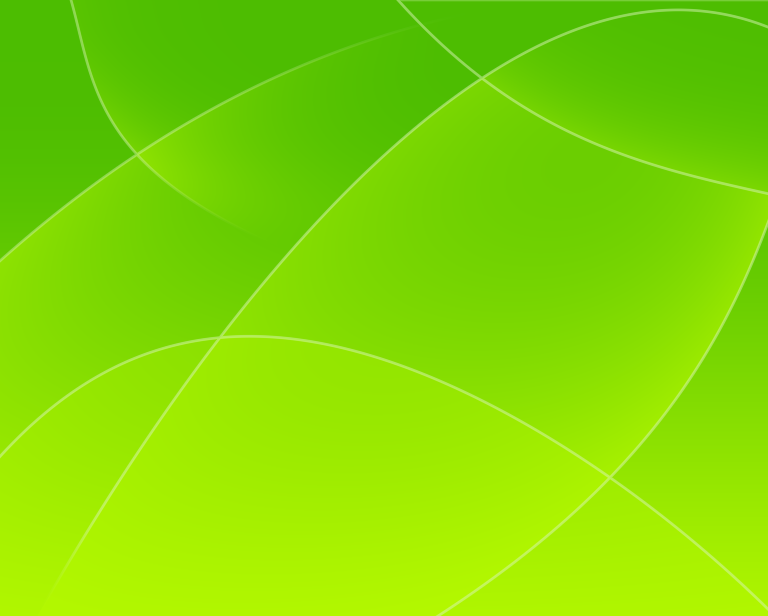
A WebGL 1 fragment shader for this background:

```glsl
precision highp float;
// Glossy lime-green background of overlapping leaf shapes with thin pale rims.

uniform vec2 u_resolution;

#define CANVAS vec2(7.68, 6.14)
#define DARK_GREEN vec3(0.30, 0.74, 0.005)
#define BRIGHT_LIME vec3(0.72, 0.98, 0.0)
#define RIM_COLOR vec3(0.85, 0.96, 0.72)
#define RIM_OPACITY 0.5
#define RIM_HALF_WIDTH 0.012

// Quartic through four knots; bend weights the fourth-order term.
float quartic(float x, vec4 knots, vec4 values, float bend) {
  vec3 first = (values.yzw - values.xyz) / (knots.yzw - knots.xyz);
  vec2 second = (first.yz - first.xy) / (knots.zw - knots.xy);
  float third = (second.y - second.x) / (knots.w - knots.x);
  vec4 k = x - knots;
  return values.x + k.x * (first.x + k.y * (second.x + k.z * (third + k.w * bend)));
}

// Approximate signed distance from p to the curve, positive where p.y is larger.
float curveDistance(vec2 p, vec4 knots, vec4 values, float bend) {
  float h = 0.01;
  float y = quartic(p.x, knots, values, bend);
  float slope = (quartic(p.x + h, knots, values, bend) - y) / h;
  return (p.y - y) * inversesqrt(1.0 + slope * slope);
}

float fadeOut(float start, float end, float x) {
  return 1.0 - smoothstep(start, end, x);
}

float inside(float d, float pixel) {
  return smoothstep(-0.5 * pixel, 0.5 * pixel, d);
}

// Light that is strongest at a rim and decays into the shape.
float glow(float d, float strength, float reach) {
  return strength * exp(-max(d, 0.0) / reach);
}

float screen(float tone, float light) {
  return tone + (1.0 - tone) * light;
}

float rim(float d, float pixel) {
  return fadeOut(RIM_HALF_WIDTH - 0.5 * pixel, RIM_HALF_WIDTH + 0.8 * pixel, abs(d));
}

void main() {
  vec2 uv = gl_FragCoord.xy / u_resolution;
  vec2 p = vec2(uv.x, 1.0 - uv.y) * CANVAS;  // y runs downward
  float pixel = CANVAS.y / u_resolution.y;

  // Rims: the steep ones are solved for x along y.
  float sweep = curveDistance(p, vec4(0.0, 1.37, 2.5, 4.65),
                              vec4(2.60, 1.54, 0.89, 0.14), 0.0);
  float leafTop = curveDistance(p, vec4(0.42, 2.18, 4.82, 7.68),
                                vec4(6.06, 3.39, 0.78, 0.27), 0.0008);
  float leafSide = -curveDistance(p.yx, vec4(2.22, 3.62, 4.76, 6.14),
                                  vec4(7.68, 7.0, 6.10, 4.38), 0.0);
  float corner = -curveDistance(p, vec4(3.98, 4.82, 6.2, 7.68),
                                vec4(0.0, 0.78, 1.53, 1.93), 0.0);
  float hill = curveDistance(p, vec4(0.0, 2.0, 4.0, 6.1),
                             vec4(4.55, 3.39, 3.64, 4.76), 0.0012);
  float hook = curveDistance(p.yx, vec4(0.0, 0.98, 1.54, 2.42),
                             vec4(0.71, 1.0, 1.37, 2.70), 0.0);

  // Shape masks
  float belowTop = inside(leafTop, pixel);
  float aboveCorner = inside(corner, pixel);
  float leaf = belowTop * inside(leafSide, pixel) * (1.0 - aboveCorner);
  float left = 1.0 - belowTop;

  // Tone: vertical gradient, then the light of each shape
  float tone = smoothstep(0.1, 1.2, p.y / CANVAS.y);
  tone = screen(tone, left * inside(sweep, pixel) * glow(sweep, 0.52, 1.5)
                      * fadeOut(-0.5, 4.8, p.x));
  float hookStrength = mix(0.12, 0.36, smoothstep(0.2, 1.7, p.y));
  tone = screen(tone, left * inside(hook, pixel) * glow(hook, hookStrength, 0.55)
                      * fadeOut(1.6, 2.5, p.y));
  tone = screen(tone, leaf * glow(leafTop, 0.42, 1.6));
  tone = screen(tone, leaf * glow(leafSide, 0.52, 0.9));
  tone = screen(tone, belowTop * aboveCorner * glow(corner, 0.38, 0.55));
  tone = screen(tone, inside(hill, pixel) * glow(hill, 0.3, 2.0));
  vec3 color = mix(DARK_GREEN, BRIGHT_LIME, tone);

  // Pale rims, some fading out at one end
  float line = rim(sweep, pixel) * fadeOut(1.5, 4.75, p.x) * 0.85;
  line = max(line, rim(leafTop, pixel) * fadeOut(5.0, 6.1, p.y));
  line = max(line, rim(leafSide, pixel));
  line = max(line, rim(corner, pixel));
  line = max(line, rim(hill, pixel));
  line = max(line, rim(hook, pixel) * fadeOut(1.3, 2.45, p.y) * 0.9);
  line = max(line, rim(p.y, pixel) * step(3.98, p.x) * 0.6);
  color = mix(color, RIM_COLOR, line * RIM_OPACITY);

  gl_FragColor = vec4(color, 1.0);
}
```
